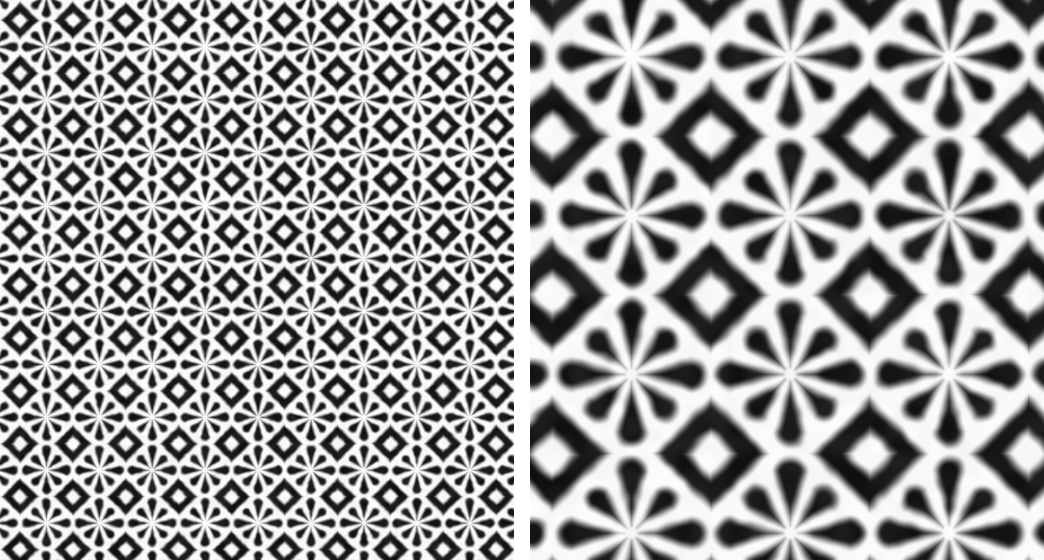
Left: the whole. Right: its middle third, enlarged.
Give the GLSL for this pattern, as a WebGL 1 fragment shader.

```glsl
precision highp float;
// Black and white lattice of hollow diamonds and eight-petal flowers, softly printed.

uniform vec2 u_resolution;

const float PERIOD = 0.0945;                     // repeat size, in canvas heights
const vec2 FLOWER_ANCHOR = vec2(0.0829, 0.9163); // centre of one flower
const vec3 INK = vec3(0.085);
const vec3 PAPER = vec3(0.975);

float hash(vec2 p) {
  return fract(sin(dot(p, vec2(127.1, 311.7))) * 4375.85);
}

float valueNoise(vec2 p) {
  vec2 i = floor(p);
  vec2 f = fract(p);
  f = f * f * (3.0 - 2.0 * f);
  float low = mix(hash(i), hash(i + vec2(1.0, 0.0)), f.x);
  float high = mix(hash(i + vec2(0.0, 1.0)), hash(i + vec2(1.0, 1.0)), f.x);
  return mix(low, high, f.y);
}

// Teardrop along +x: a thin tip near the origin swelling into a round bulb.
float teardrop(vec2 p, float bulbCentre, float bulbRadius) {
  const float TIP = 0.05;
  const float TIP_RADIUS = -0.014;
  float t = clamp((p.x - TIP) / (bulbCentre - TIP), 0.0, 1.0);
  float spine = mix(TIP, bulbCentre, t);
  return length(p - vec2(spine, 0.0)) - mix(TIP_RADIUS, bulbRadius, t);
}

// Eight petals; the upper petal carries its bulb further out than the lower.
float flower(vec2 p) {
  vec2 a = abs(p);
  vec2 diagonal = vec2(a.x + a.y, a.y - a.x) * 0.70711;
  float upper = step(0.0, p.y);
  float side = teardrop(a, 0.373, 0.086);
  float upright = teardrop(a.yx, mix(0.360, 0.386, upper), 0.083);
  float slanted = teardrop(diagonal, 0.300, 0.072);
  return min(min(side, upright), slanted);
}

// Square ring standing on its corner.
float hollowDiamond(vec2 p, float outer, float inner) {
  float span = abs(p.x) + abs(p.y);
  float hole = mix(span, length(p) * 1.2, 0.3);
  return max(span - outer, inner - hole) * 0.70711;
}

void main() {
  vec2 position = (gl_FragCoord.xy / u_resolution.y - FLOWER_ANCHOR) / PERIOD;
  vec2 cell = floor(position + 0.5);
  vec2 local = position - cell;

  // Diamonds sit on the corners of each flower cell.
  float shape = min(flower(local), hollowDiamond(abs(local) - 0.5, 0.338, 0.148));

  // Slight swelling of the ink and differences between repeats.
  float grain = valueNoise(position * 13.0) - 0.5;
  shape += grain * 0.018 + (hash(cell) - 0.5) * 0.006;

  // Soft printed edge, never narrower than a pixel.
  float softness = max(0.038, 1.0 / (u_resolution.y * PERIOD));
  float coverage = 1.0 - smoothstep(-softness, softness, shape);

  vec3 ink = INK + 0.07 * (valueNoise(position * 9.0 + 31.0) - 0.4);
  vec3 paper = PAPER + 0.03 * grain;
  gl_FragColor = vec4(mix(paper, ink, coverage), 1.0);
}
```
